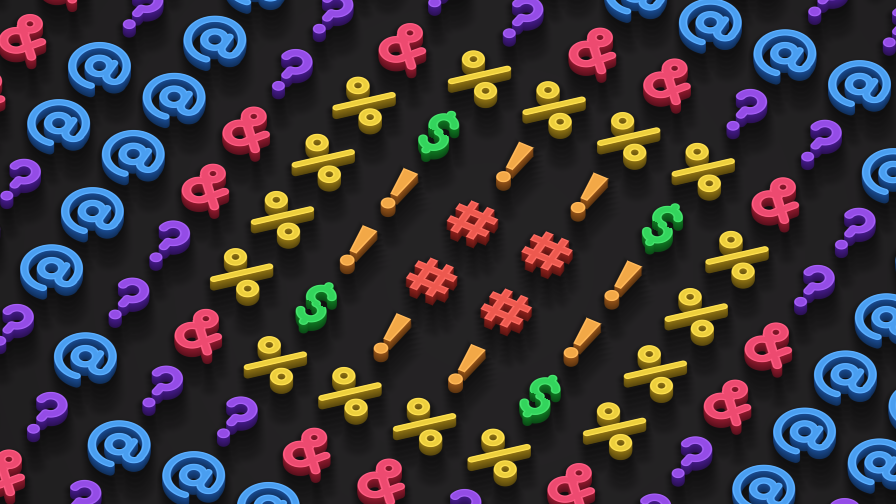
Reproduce this pattern procedurally as a Shadertoy shader.

```glsl
const float PI = 3.14159265;

float segment(vec2 p, vec2 a, vec2 b) {
    vec2 pa = p - a, ba = b - a;
    return length(pa - ba * clamp(dot(pa, ba) / dot(ba, ba), 0.0, 1.0));
}

float box(vec2 p, vec2 halfSize) {
    vec2 d = abs(p) - halfSize;
    return length(max(d, 0.0)) + min(max(d.x, d.y), 0.0);
}

// Arc around a middle angle, open by halfAngle to both sides (degrees).
float arc(vec2 p, float radius, float middle, float halfAngle) {
    float m = radians(middle), h = radians(halfAngle);
    vec2 axis = vec2(cos(m), sin(m));
    p = vec2(abs(axis.x * p.y - axis.y * p.x), dot(p, axis));
    return abs(atan(p.x, p.y)) > h
        ? length(p - radius * vec2(sin(h), cos(h)))
        : abs(length(p) - radius);
}

float hashSign(vec2 p) {
    p = abs(p);
    return min(box(p - vec2(0.105, 0.0), vec2(0.05, 0.26)),
               box(p - vec2(0.0, 0.105), vec2(0.26, 0.05)));
}

float exclamation(vec2 p) {
    float taper = abs(p.x) - mix(0.045, 0.095, (p.y + 0.1) / 0.4);
    return min(max(taper, abs(p.y - 0.11) - 0.21), length(p + vec2(0.0, 0.24)) - 0.085);
}

float dollar(vec2 p) {
    p *= p.y < 0.0 ? -1.0 : 1.0;
    float curve = arc(p - vec2(0.0, 0.125), 0.125, 145.0, 125.0);
    return min(curve, segment(p, vec2(0.0, 0.25), vec2(0.0, 0.31))) - 0.055;
}

float percent(vec2 p) {
    p *= p.y < p.x ? -1.0 : 1.0;
    float ring = abs(length(p - vec2(-0.18, 0.18)) - 0.09) - 0.045;
    return min(ring, segment(p, vec2(-0.24), vec2(0.24)) - 0.045);
}

float ampersand(vec2 p) {
    float loops = min(abs(length(p - vec2(-0.03, 0.18)) - 0.095),
                      arc(p - vec2(-0.05, -0.12), 0.15, 210.0, 135.0));
    float leg = segment(p, vec2(-0.1, 0.1), vec2(0.23, -0.26));
    float arm = segment(p, vec2(0.22, 0.0), vec2(0.06, -0.22));
    return min(loops, min(leg, arm)) - 0.056;
}

float question(vec2 p) {
    float hook = arc(p - vec2(0.0, 0.15), 0.14, 45.0, 125.0);
    float stem = segment(p, vec2(0.01, 0.01), vec2(0.0, -0.08));
    return min(min(hook, stem) - 0.058, length(p + vec2(0.0, 0.27)) - 0.075);
}

float atSign(vec2 p) {
    float outer = arc(p, 0.32, 135.0, 145.0);
    float inner = abs(length(p) - 0.125);
    float stem = segment(p, vec2(0.13, 0.12), vec2(0.13, -0.05));
    float tail = arc(p - vec2(0.225, -0.05), 0.095, -90.0, 90.0);
    return min(min(outer, inner), min(stem, tail)) - 0.048;
}

// Kinds of sign form concentric rings on the grid.
int ringKind(vec2 cell) {
    float r2 = dot(cell, cell);
    if (r2 < 1.0) return 0;
    if (r2 < 3.0) return 1;
    if (r2 < 5.0) return 2;
    if (r2 < 10.0) return 3;
    if (r2 < 13.0 || r2 > 40.0) return 4;
    return r2 < 19.0 || r2 > 31.0 ? 5 : 6;
}

float signDistance(vec2 grid, out int kind) {
    vec2 cell = floor(grid) + 0.5, p = grid - cell;
    kind = ringKind(cell);
    if (kind == 0) return hashSign(p);
    if (kind == 1) return exclamation(p);
    if (kind == 2) return dollar(p);
    if (kind == 3) return percent(p);
    if (kind == 4) return ampersand(p);
    return kind == 5 ? question(p) : atSign(p);
}

void mainImage(out vec4 fragColor, in vec2 fragCoord) {
    vec3 paint[7] = vec3[7](
        vec3(0.93, 0.35, 0.31), vec3(0.95, 0.66, 0.28), vec3(0.20, 0.83, 0.36),
        vec3(0.93, 0.81, 0.24), vec3(0.93, 0.29, 0.44), vec3(0.58, 0.30, 0.90),
        vec3(0.29, 0.62, 0.94));
    vec2 p = (fragCoord - 0.5 * iResolution.xy) / iResolution.y;
    mat2 toGrid = inverse(mat2(0.148, -0.0612, 0.081, 0.1134));
    p -= vec2(0.082, -0.032);
    float soft = 5.0 / iResolution.y;
    int kind;

    // Dark floor with soft shadows falling toward the viewer.
    float shadow = 0.0;
    for (int i = 0; i < 7; i++) {
        float t = float(i) / 7.0;
        float d = signDistance(toGrid * (p + vec2(-0.005, 0.075) * t), kind);
        shadow = max(shadow, (1.0 - 0.75 * t) * smoothstep(0.11, -0.05, d));
    }
    vec3 color = vec3(0.142, 0.136, 0.142) * (1.0 - 0.7 * shadow);
    color *= 1.0 - 0.12 * dot(p, p);

    // Stacked slices give each sign its thickness; the last one is its face.
    for (int i = 0; i <= 8; i++) {
        float t = float(i) / 8.0;
        float d = signDistance(toGrid * (p - vec2(0.0, mix(-0.009, 0.008, t))), kind);
        vec3 base = paint[kind];
        vec3 side = base * mix(vec3(0.35), base, 0.4) * mix(0.65, 1.05, t);
        vec3 face = base + 0.1 * smoothstep(-0.03, 0.0, d);
        color = mix(color, i == 8 ? face : side, smoothstep(soft, -soft, d));
    }
    fragColor = vec4(color, 1.0);
}
```
